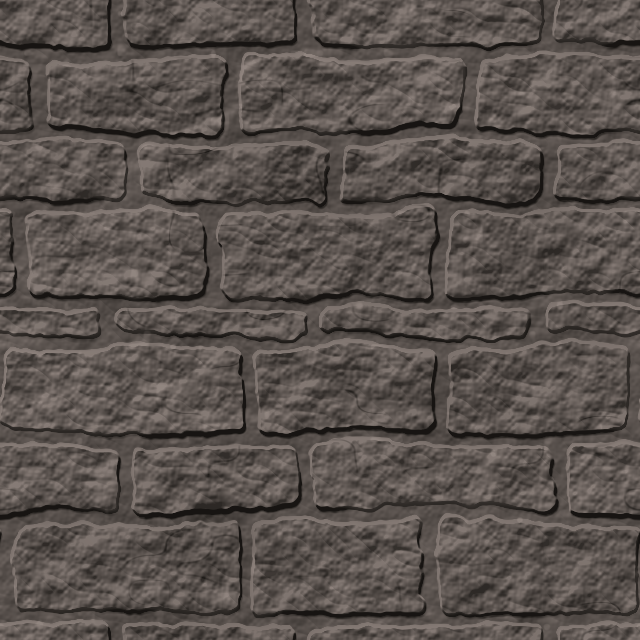
Reproduce this texture procedurally as a WebGL 1 fragment shader.

```glsl
precision highp float;
// Rough-hewn stone wall: eight uneven courses of three stones, set in smeared mortar.
// Warped rounded boxes give the stones; a noise height field is lit from the upper left,
// and each stone drops a broken dark line along its lower edge. The tile is seamless.

uniform vec2 u_resolution;

const vec3 SHADOW_COLOR = vec3(0.09, 0.08, 0.07);
const vec3 LIGHT_COLOR = vec3(0.49, 0.45, 0.43);
const vec2 TO_LIGHT = vec2(-0.42, 0.91);

// Course heights from the top down, even and odd courses interleaved
const vec4 EVEN_HEIGHTS = vec4(0.1146, 0.1081, 0.0599, 0.1224);
const vec4 ODD_HEIGHTS = vec4(0.1354, 0.1497, 0.1536, 0.1563);
const float COURSE_SHIFT = 0.0365;
const float STONES = 3.0;

struct Course { float row; float top; float height; };
struct Stone { float dist; float id; float relief; };

float hash(vec2 p) {
  vec3 q = fract(p.xyx * 0.1031);
  q += dot(q, q.yzx + 33.33);
  return fract((q.x + q.y) * q.z);
}

// Value noise that wraps after the given number of cells
float noise(vec2 p, vec2 cells, float seed) {
  vec2 q = p * cells;
  vec2 i = floor(q);
  vec2 f = q - i;
  f = f * f * (3.0 - 2.0 * f);
  vec2 a = mod(i, cells) + seed;
  vec2 b = mod(i + 1.0, cells) + seed;
  return mix(mix(hash(a), hash(vec2(b.x, a.y)), f.x),
             mix(hash(vec2(a.x, b.y)), hash(b), f.x), f.y);
}

float fbm(vec2 p, float cells, float seed) {
  float sum = 0.0;
  float amplitude = 0.5;
  for (int i = 0; i < 4; i++) {
    sum += amplitude * noise(p, vec2(cells), seed);
    amplitude *= 0.55;
    cells *= 2.0;
    seed += 17.0;
  }
  return sum;
}

// Ragged displacement of the stone outlines
vec2 warp(vec2 p) {
  vec2 broad = vec2(noise(p, vec2(9.0), 3.0), noise(p, vec2(9.0), 41.0)) - 0.5;
  vec2 ragged = vec2(noise(p, vec2(38.0), 7.0), noise(p, vec2(38.0), 59.0)) - 0.5;
  vec2 fine = vec2(noise(p, vec2(96.0), 11.0), noise(p, vec2(96.0), 73.0)) - 0.5;
  return p + 0.020 * broad + 0.009 * ragged + 0.004 * fine;
}

Course courseAt(float y) {
  Course c = Course(0.0, 0.0, EVEN_HEIGHTS.x);
  float top = 0.0;
  for (int i = 0; i < 4; i++) {
    float row = 2.0 * float(i);
    if (y >= top) c = Course(row, top, EVEN_HEIGHTS[i]);
    top += EVEN_HEIGHTS[i];
    if (y >= top) c = Course(row + 1.0, top, ODD_HEIGHTS[i]);
    top += ODD_HEIGHTS[i];
  }
  return c;
}

float jointAt(float k, float row) {
  return k + 0.24 * (hash(vec2(mod(k, STONES) + 5.0, row + 19.0)) - 0.5);
}

// Signed distance to the stone that owns this spot, negative inside
Stone stoneAt(vec2 p) {
  p = warp(p);
  float y = fract(1.0 - p.y + COURSE_SHIFT);
  Course c = courseAt(y);
  float u = p.x * STONES - mix(0.54, 0.08, mod(c.row, 2.0));
  float k = floor(u);
  if (u < jointAt(k, c.row)) k -= 1.0;
  else if (u > jointAt(k + 1.0, c.row)) k += 1.0;
  float left = jointAt(k, c.row);
  float right = jointAt(k + 1.0, c.row);
  float id = hash(vec2(mod(k, STONES) + 31.0, c.row + 2.0));
  vec2 halfSize = 0.5 * vec2((right - left) / STONES, c.height);
  halfSize -= vec2(0.012, 0.008 + 0.004 * id);
  vec2 center = vec2(0.5 * (left + right) / STONES, c.top + 0.5 * c.height);
  float radius = 0.014;
  vec2 q = abs(vec2(u / STONES, y) - center) - halfSize + radius;
  float dist = length(max(q, 0.0)) + min(max(q.x, q.y), 0.0) - radius;
  float relief = c.height < 0.08 ? 0.25 : mix(0.6, 1.0, id);
  return Stone(dist, id, relief);
}

float coverage(float dist) {
  return 1.0 - smoothstep(-0.003, 0.002, dist);
}

// Beveled stones with a pitted face over smoother mortar
float surfaceHeight(vec2 p, Stone s) {
  float bevel = 1.0 - smoothstep(-0.012, 0.004, s.dist);
  float chips = abs(noise(p + vec2(p.y, 0.0), vec2(34.0, 46.0), 23.0) - 0.5);
  float rough = fbm(p, 22.0, 5.0) + 0.22 * chips;
  float streaks = noise(p, vec2(18.0, 110.0), 13.0);
  return 0.06 * s.relief * bevel + rough * mix(0.38, 1.0, coverage(s.dist)) + 0.012 * streaks;
}

void main() {
  vec2 p = gl_FragCoord.xy / u_resolution;
  Stone stone = stoneAt(p);
  float face = coverage(stone.dist);

  // Slope toward the light, plus broad stains and per-stone tone
  vec2 lit = p + 0.003 * TO_LIGHT;
  float slope = surfaceHeight(p, stone) - surfaceHeight(lit, stoneAt(lit));
  float tone = mix(0.61, 0.68 + 0.08 * (stone.id - 0.5), face);
  tone += 6.0 * clamp(slope, -0.07, 0.06) + 0.22 * (fbm(p, 6.0, 29.0) - 0.52);

  // Broken cracks and a few pale chips
  float crack = 1.0 - smoothstep(0.0, 0.045, abs(noise(p, vec2(17.0, 27.0), 47.0) - 0.5));
  tone -= 0.24 * crack * face * smoothstep(0.55, 0.8, noise(p, vec2(14.0), 61.0));
  tone += 0.16 * smoothstep(0.84, 0.96, noise(p, vec2(48.0), 83.0));

  // Dark line dropped below and right of each stone
  Stone caster = stoneAt(p + 0.0075 * TO_LIGHT);
  float shade = coverage(caster.dist) * (1.0 - face) * caster.relief;
  tone -= 0.8 * shade * smoothstep(0.25, 0.65, noise(p, vec2(10.0, 14.0), 37.0));

  gl_FragColor = vec4(mix(SHADOW_COLOR, LIGHT_COLOR, clamp(tone, 0.0, 1.2)), 1.0);
}
```
